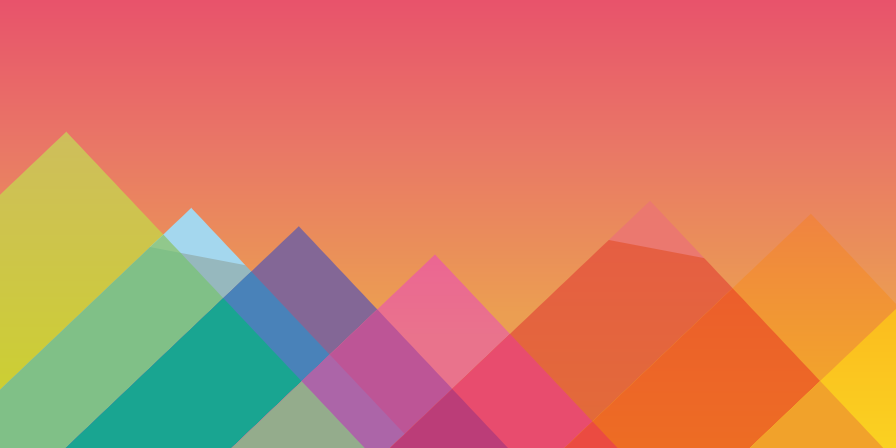
Write a WebGL 2 fragment shader that draws this background.

```glsl
#version 300 es
precision highp float;
// Flat translucent mountains in front of a warm sunset gradient.
// Each mountain is a wedge-shaped coverage mask; overlaps are tinted by
// multiplying masks, and two of the peaks carry a slanted snow cap.

#define LEFT_SLOPE 0.951
#define RIGHT_SLOPE 1.06
#define SNOW_SLOPE 0.19
#define SKY_MID 0.667
#define SKY_LOW 0.3

uniform vec2 u_resolution;
out vec4 outColor;

// Antialiased coverage of a signed distance, in units of canvas height
float coverage(float d) {
    return clamp(0.5 - d * u_resolution.y, 0.0, 1.0);
}

// Wedge that opens downwards from its peak
float mountain(vec2 p, vec2 peak) {
    vec2 q = p - peak;
    float left = (q.y - LEFT_SLOPE * q.x) / length(vec2(1.0, LEFT_SLOPE));
    float right = (q.y + RIGHT_SLOPE * q.x) / length(vec2(1.0, RIGHT_SLOPE));
    return coverage(max(left, right));
}

// Everything above a slanted line through the anchor
float snowCap(vec2 p, vec2 anchor) {
    vec2 q = p - anchor;
    return coverage(-(q.y + SNOW_SLOPE * q.x) / length(vec2(1.0, SNOW_SLOPE)));
}

// Vertical blend from a low colour to a high colour
vec3 ramp(float y, float y0, float y1, vec3 low, vec3 high) {
    return mix(low, high, clamp((y - y0) / (y1 - y0), 0.0, 1.0));
}

void paint(inout vec3 color, float mask, vec3 tint) {
    color = mix(color, tint, mask);
}

vec3 sky(float y) {
    vec3 rose = vec3(0.910, 0.325, 0.420);
    vec3 coral = vec3(0.914, 0.470, 0.400);
    vec3 amber = vec3(0.922, 0.620, 0.320);
    vec3 lower = ramp(y, SKY_LOW, SKY_MID, amber, coral);
    return ramp(y, SKY_MID, 1.0, lower, rose);
}

void main() {
    vec2 p = gl_FragCoord.xy / u_resolution.y;
    vec3 color = sky(p.y);

    // Coverage of each mountain, named by its colour
    float lime = mountain(p, vec2(0.148, 0.706));
    float teal = mountain(p, vec2(0.427, 0.536));
    float violet = mountain(p, vec2(0.667, 0.495));
    float pink = mountain(p, vec2(0.971, 0.432));
    float red = mountain(p, vec2(1.451, 0.552));
    float orange = mountain(p, vec2(1.810, 0.523));
    float yellow = mountain(p, vec2(2.135, 0.439));
    float tealSnow = snowCap(p, vec2(0.443, 0.428));
    float redSnow = snowCap(p, vec2(1.466, 0.444));

    // Lime slope and the snowy teal peak
    paint(color, lime, ramp(p.y, 0.13, 0.7, vec3(0.80, 0.81, 0.20), vec3(0.81, 0.745, 0.36)));
    paint(color, teal, mix(vec3(0.59, 0.72, 0.745), vec3(0.645, 0.845, 0.935), tealSnow));
    paint(color, lime * teal, mix(vec3(0.50, 0.753, 0.53), vec3(0.57, 0.785, 0.55), tealSnow));

    // Violet peak and what shows through it
    paint(color, violet, vec3(0.515, 0.405, 0.59));
    paint(color, teal * violet, vec3(0.285, 0.51, 0.725));
    paint(color, lime * violet, vec3(0.10, 0.647, 0.57));

    // Pink peak
    paint(color, pink, ramp(p.y, 0.25, 0.43, vec3(0.915, 0.45, 0.55), vec3(0.923, 0.40, 0.575)));
    paint(color, violet * pink, vec3(0.74, 0.333, 0.59));
    paint(color, teal * pink, vec3(0.675, 0.395, 0.66));
    paint(color, lime * pink, vec3(0.58, 0.675, 0.55));

    // Red peak with its pale cap
    vec3 redBody = ramp(p.y, 0.0, 0.45, vec3(0.885, 0.425, 0.22), vec3(0.90, 0.37, 0.26));
    paint(color, red, mix(redBody, vec3(0.92, 0.47, 0.435), redSnow));
    paint(color, pink * red, vec3(0.91, 0.30, 0.43));
    paint(color, violet * red, vec3(0.735, 0.24, 0.47));

    // Orange peak
    paint(color, orange, ramp(p.y, 0.15, 0.52, vec3(0.95, 0.64, 0.17), vec3(0.94, 0.515, 0.255)));
    paint(color, red * orange, ramp(p.y, 0.0, 0.35, vec3(0.93, 0.425, 0.14), vec3(0.925, 0.37, 0.17)));
    paint(color, pink * orange, vec3(0.92, 0.295, 0.255));

    // Yellow slope at the right edge
    paint(color, yellow, ramp(p.y, 0.0, 0.3, vec3(0.98, 0.82, 0.13), vec3(0.985, 0.74, 0.12)));
    paint(color, red * yellow, vec3(0.945, 0.635, 0.17));

    outColor = vec4(color, 1.0);
}
```
